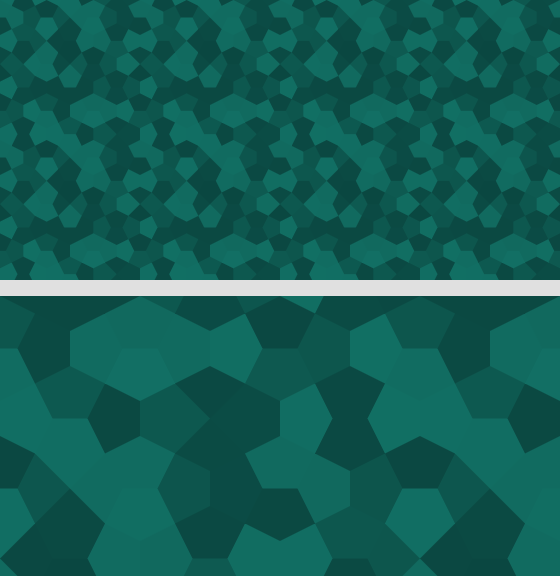
Top: the whole. Bottom: its middle third, enlarged.
Write a WebGL 2 fragment shader that draws this pattern.

```glsl
#version 300 es
precision highp float;

uniform vec2 u_resolution;
out vec4 fragColor;

const vec2  REPEATS       = vec2(4.0, 2.0);   // repeats across and down
const float CELLS         = 6.0;              // square cells per repeat, even
const vec2  PHASE         = vec2(0.5, 0.25);  // lattice offset in cells
const float SPLIT_HALF    = 0.25;             // half length of the central edge
const float CROSS_SHARE   = 0.12;             // cells whose central edge collapses
const float DARK_LIMIT    = 0.42;
const float MID_LIMIT     = 0.58;
const float CONTRAST      = 0.17;             // push away from neighbouring tones
const float TONE_VARIANCE = 0.06;
const vec2  ROW           = vec2(1.0, 0.0);
const vec2  COLUMN        = vec2(0.0, 1.0);
const vec2  AXIS_SALT     = vec2(8.6, 41.2);

const vec3 LIGHT_TEAL = vec3(0.067, 0.424, 0.380);
const vec3 MID_TEAL   = vec3(0.052, 0.343, 0.308);
const vec3 DARK_TEAL  = vec3(0.042, 0.288, 0.262);

float hash(vec2 p) {
    return fract(sin(dot(p, vec2(127.1, 311.7))) * 43758.5453);
}

// Hash of a cell, wrapped to one repeat
float cellHash(vec2 cell, float salt) {
    return hash(floor(mod(cell + 0.5, CELLS)) + salt);
}

// Random value of the cell side crossed by the given axis
float sideHash(vec2 cell, vec2 axis) {
    return cellHash(cell, dot(axis, AXIS_SALT));
}

// Each pentagon straddles one cell side and takes its colour from it
vec3 pentagonColor(vec2 cell, vec2 axis) {
    vec2 across = axis.yx;
    float around = sideHash(cell, across) + sideHash(cell + across, across)
                 + sideHash(cell - axis, across) + sideHash(cell - axis + across, across);
    float pick = sideHash(cell, axis) - CONTRAST * (around - 2.0);
    vec3 color = pick < DARK_LIMIT ? DARK_TEAL : pick < MID_LIMIT ? MID_TEAL : LIGHT_TEAL;
    float tone = cellHash(cell, dot(axis, AXIS_SALT) + 31.7) - 0.5;
    return color * (1.0 + TONE_VARIANCE * tone);
}

// Antialiased step across a signed distance
float cover(float dist, float pixel) {
    return clamp(dist / pixel + 0.5, 0.0, 1.0);
}

void main() {
    vec2 grid = REPEATS * CELLS;
    vec2 p = gl_FragCoord.xy / u_resolution * grid + PHASE;
    float pixel = max(grid.x / u_resolution.x, grid.y / u_resolution.y);
    vec2 cell = floor(p);
    vec2 q = p - cell - 0.5;

    // Colours of the four pentagons meeting in this cell
    vec3 left   = pentagonColor(cell, ROW);
    vec3 right  = pentagonColor(cell + ROW, ROW);
    vec3 bottom = pentagonColor(cell, COLUMN);
    vec3 top    = pentagonColor(cell + COLUMN, COLUMN);
    vec3 sideX = mix(left, right, cover(q.x, pixel));
    vec3 sideY = mix(bottom, top, cover(q.y, pixel));

    // The central edge alternates between horizontal and vertical
    bool horizontal = mod(cell.x + cell.y, 2.0) > 0.5;
    vec2 a = abs(horizontal ? q : q.yx);
    vec3 caps  = horizontal ? sideY : sideX;
    vec3 sides = horizontal ? sideX : sideY;

    // Spokes run from the ends of the central edge to the cell corners
    float halfEdge = cellHash(cell, 61.9) < CROSS_SHARE ? 0.0 : SPLIT_HALF;
    vec2 spoke = normalize(vec2(0.5 - halfEdge, 0.5));
    float dist = (a.x - halfEdge) * spoke.y - a.y * spoke.x;

    fragColor = vec4(mix(caps, sides, cover(dist, pixel)), 1.0);
}
```
